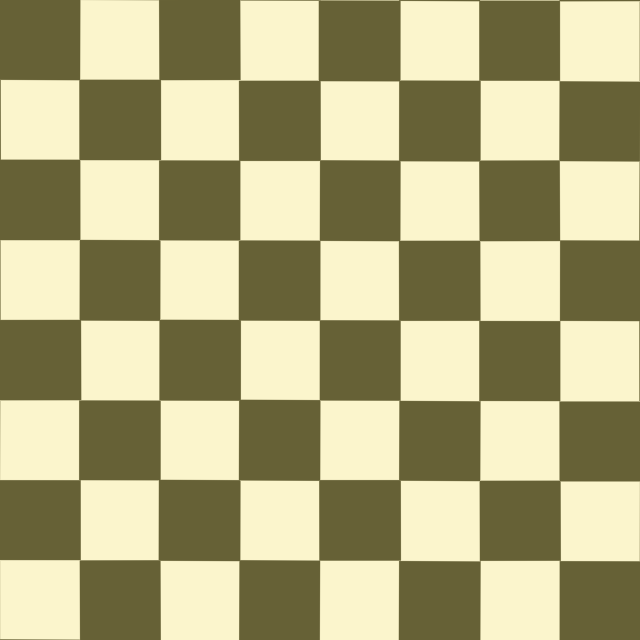
Write a Shadertoy shader that draws this pattern.

```glsl
// An eight by eight checkerboard of olive squares on cream.
// Each olive square is a box distance, slightly oversized, with small hashed
// shifts, growth and turns, so that corners overlap as if cut by hand.

const float CELLS = 8.0;
const vec3 CREAM = vec3(0.985, 0.96, 0.80);
const vec3 OLIVE = vec3(0.40, 0.38, 0.21);

float hash(vec2 p) {
    return fract(sin(dot(p, vec2(127.1, 311.7))) * 43758.5453);
}

// Random value from -1 to 1
float signedHash(vec2 p, float seed) {
    return 2.0 * hash(p + seed) - 1.0;
}

float boxDistance(vec2 p, vec2 halfSize) {
    vec2 d = abs(p) - halfSize;
    return length(max(d, 0.0)) + min(max(d.x, d.y), 0.0);
}

// Distance to the uneven square of one cell
float squareDistance(vec2 p, vec2 cell) {
    vec2 shift = 0.005 * vec2(signedHash(cell, 3.1), signedHash(cell, 7.7));
    vec2 growth = vec2(0.008, 0.003)
        + 0.004 * vec2(signedHash(cell, 13.3), signedHash(cell, 19.9));
    float turn = 0.004 * signedHash(cell, 29.3);
    vec2 q = p - cell - 0.5 - shift;
    q += turn * vec2(-q.y, q.x);
    return boxDistance(q, 0.5 + growth);
}

// Nearest olive square among the surrounding cells
float checkerDistance(vec2 p) {
    vec2 home = floor(p);
    float nearest = 1.0;
    for (int y = -1; y <= 1; y++) {
        for (int x = -1; x <= 1; x++) {
            vec2 cell = home + vec2(x, y);
            if (mod(cell.x + cell.y, 2.0) > 0.5) {
                nearest = min(nearest, squareDistance(p, cell));
            }
        }
    }
    return nearest;
}

void mainImage(out vec4 fragColor, in vec2 fragCoord) {
    vec2 p = CELLS * fragCoord / iResolution.xy;

    // Rows sink slightly towards the right
    p.y += 0.0018 * p.x;

    // Soft edge about one pixel wide
    float soft = 0.75 * CELLS / min(iResolution.x, iResolution.y);
    float ink = 1.0 - smoothstep(-soft, soft, checkerDistance(p));
    fragColor = vec4(mix(CREAM, OLIVE, ink), 1.0);
}
```
